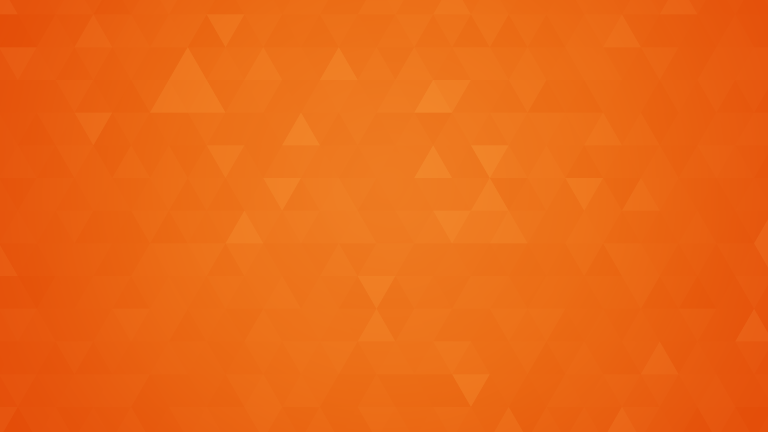
Reproduce this background procedurally as a Shadertoy shader.

```glsl
#define SIDE 0.0874
#define ROW_HEIGHT 0.0757
#define GRID_ORIGIN vec2(0.4197, 0.588)
#define GLOW_CENTRE vec2(0.01, 0.57)
#define GLOW_COLOR vec3(0.938, 0.502, 0.148)
#define BODY_COLOR vec3(0.925, 0.428, 0.086)
#define RIM_COLOR vec3(0.896, 0.312, 0.042)
#define FACET_CONTRAST 0.022
#define COARSE_CONTRAST 0.014
#define HIGHLIGHT 0.034
#define HIGHLIGHT_SHARE 0.07
#define SAMPLES 3

float hash(vec3 p) {
    p = fract(p * 0.1031);
    p += dot(p, p.zyx + 31.32);
    return fract((p.x + p.y) * p.z);
}

// Cell index in a skewed lattice; z tells upward from downward triangles
vec3 triangleId(vec2 p, float size) {
    vec2 q = (p - GRID_ORIGIN) / (vec2(SIDE, ROW_HEIGHT) * size);
    q.x -= 0.5 * q.y;
    vec2 f = fract(q);
    return vec3(floor(q), step(1.0, f.x + f.y));
}

// Brightness offset of the small facets, large facets and rare highlights
float facetLight(vec2 p) {
    vec3 small = triangleId(p, 1.0);
    vec3 large = triangleId(p, 2.0);
    float light = (hash(small + 57.0) - 0.5) * FACET_CONTRAST;
    light += (hash(large + 113.0) - 0.5) * COARSE_CONTRAST;
    light += step(1.0 - HIGHLIGHT_SHARE, hash(small + 211.0)) * HIGHLIGHT;
    return light - HIGHLIGHT * HIGHLIGHT_SHARE;
}

// Radial glow that falls from the centre through the body to the rim
vec3 glow(vec2 p) {
    float d = length(p - GLOW_CENTRE);
    vec3 inner = mix(GLOW_COLOR, BODY_COLOR, smoothstep(-0.15, 0.65, d));
    return mix(inner, RIM_COLOR, smoothstep(0.4, 1.1, d));
}

void mainImage(out vec4 fragColor, in vec2 fragCoord) {
    vec2 centred = fragCoord - vec2(0.5 * iResolution.x, 0.0);

    // Supersample the facets for smooth edges
    float light = 0.0;
    for (int j = 0; j < SAMPLES; j++) {
        for (int i = 0; i < SAMPLES; i++) {
            vec2 offset = (vec2(i, j) + 0.5) / float(SAMPLES) - 0.5;
            light += facetLight((centred + offset) / iResolution.y);
        }
    }
    light /= float(SAMPLES * SAMPLES);

    vec3 color = glow(centred / iResolution.y) + light * vec3(0.3, 1.0, 0.8);
    fragColor = vec4(clamp(color, 0.0, 1.0), 1.0);
}
```
